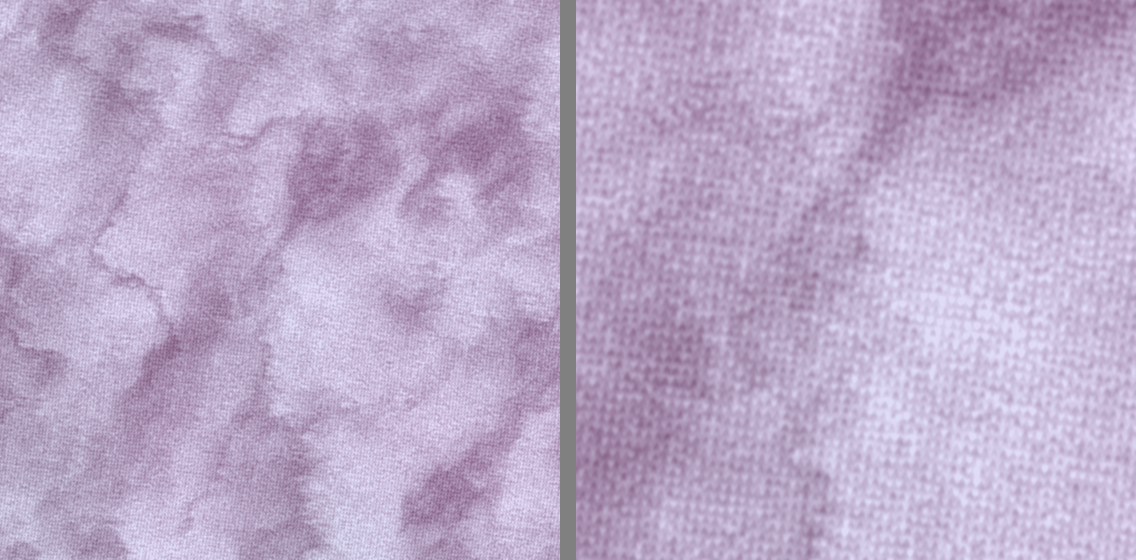
Left, the full canvas; right, a detail of the centre.
This texture is drawn by a three.js fragment shader. Its source:

```glsl
// Lilac tie-dyed jersey: warped noise makes pale pools, ridged noise makes the
// dark dye channels between them, leaning up to the right. Fine fibre streaks
// feather the dye edges, and a faint knit of small stitches covers the cloth.

varying vec2 vUv;

const vec3 DEEP_MAUVE = vec3(0.55, 0.42, 0.56);
const vec3 PALE_LILAC = vec3(0.85, 0.82, 0.93);
const vec3 ROSE_TINT = vec3(0.03, -0.015, 0.005);

const float FOLD_ANGLE = 0.92;              // direction of the dye channels
const float GRAIN_ANGLE = -0.13;            // direction of the knit rows
const vec2 POOL_FREQ = vec2(4.3, 5.4);      // along and across the folds
const vec2 CHANNEL_FREQ = vec2(2.7, 3.9);
const vec2 MOTTLE_FREQ = vec2(13.0, 24.0);  // along and across the rows
const vec2 STREAK_FREQ = vec2(38.0, 90.0);
const vec2 FIBRE_FREQ = vec2(150.0, 200.0);
const vec2 STITCHES = vec2(176.0, 150.0);   // wales and rows per canvas

const float BASE_LEVEL = 0.715;
const float POOL_GAIN = 0.78;
const float CHANNEL_DEPTH = 0.4;
const float CHANNEL_WIDTH = 0.1;
const float WARP = 0.1;
const float FEATHER = 0.02;
const float MOTTLE_GAIN = 0.16;
const float STREAK_GAIN = 0.18;
const float FIBRE_GAIN = 0.44;
const float KNIT_GAIN = 0.1;
const float TAU = 6.2831853;

// Random gradient in [-1, 1] for each lattice cell
vec2 hashGradient(vec2 cell) {
  vec3 h = fract(cell.xyx * vec3(0.1031, 0.1030, 0.0973));
  h += dot(h, h.yzx + 33.33);
  return 2.0 * fract((h.xx + h.yz) * h.zy) - 1.0;
}

float gradientNoise(vec2 p) {
  vec2 cell = floor(p);
  vec2 f = p - cell;
  vec2 u = f * f * f * (f * (f * 6.0 - 15.0) + 10.0);
  vec2 e = vec2(1.0, 0.0);
  float a = dot(hashGradient(cell), f);
  float b = dot(hashGradient(cell + e), f - e);
  float c = dot(hashGradient(cell + e.yx), f - e.yx);
  float d = dot(hashGradient(cell + e.xx), f - e.xx);
  return mix(mix(a, b, u.x), mix(c, d, u.x), u.y);
}

vec2 rotate(vec2 p, float angle) {
  float c = cos(angle);
  float s = sin(angle);
  return vec2(c * p.x + s * p.y, c * p.y - s * p.x);
}

float fbm(vec2 p) {
  float sum = 0.0;
  float gain = 1.0;
  for (int i = 0; i < 5; i++) {
    sum += gain * gradientNoise(p);
    p = rotate(p, 0.6) * 2.03 + 11.7;
    gain *= 0.5;
  }
  return sum;
}

// Dye level: 0 is deep mauve, 1 is pale lilac
float dyeLevel(vec2 p, float feather) {
  vec2 bend = vec2(fbm(p * 3.0 + 31.4), fbm(p * 3.0 + 57.2));
  vec2 fold = rotate(p + WARP * bend + FEATHER * feather, FOLD_ANGLE);

  float pools = fbm(fold * POOL_FREQ + 23.6);
  float ridge = fbm(fold * CHANNEL_FREQ + 71.3) / CHANNEL_WIDTH;
  float strength = smoothstep(-0.25, 0.25, gradientNoise(p * 4.0 + 43.8));
  float channel = exp(-ridge * ridge) * mix(0.3, 1.0, strength);

  float level = BASE_LEVEL + POOL_GAIN * pools - CHANNEL_DEPTH * channel;
  level -= 0.6 * max(level - 0.8, 0.0);     // pools flatten out
  return level + 0.5 * max(0.2 - level, 0.0);
}

// Small V stitches: neighbouring half-wales slant opposite ways
float knit(vec2 grain) {
  vec2 phase = TAU * grain * STITCHES;
  float wale = cos(phase.x);
  float row = cos(phase.y + 1.4 * wale);
  return 0.8 * wale + 0.5 * row;
}

void main() {
  vec2 p = vUv;
  vec2 grain = rotate(p, GRAIN_ANGLE);
  grain += 0.012 * vec2(gradientNoise(p * 2.0 + 5.1), gradientNoise(p * 2.0 + 9.4));

  float mottle = gradientNoise(grain * MOTTLE_FREQ + 47.0);
  float streak = gradientNoise(grain * STREAK_FREQ + 13.0);
  float fibre = gradientNoise(grain * FIBRE_FREQ + 29.0);
  float level = dyeLevel(p, streak + mottle);

  // Cloth detail shows softer towards the top
  float focus = mix(1.0, 0.6, smoothstep(0.35, 1.0, p.y));
  level += MOTTLE_GAIN * mottle + STREAK_GAIN * streak + FIBRE_GAIN * fibre;
  level += KNIT_GAIN * focus * knit(grain);

  vec3 cloth = mix(DEEP_MAUVE, PALE_LILAC, clamp(level, -0.1, 1.1));
  float warmth = gradientNoise(p * 2.5 + 83.0) + 0.35 * (p.x + p.y - 1.0);
  cloth += ROSE_TINT * warmth;
  gl_FragColor = vec4(cloth, 1.0);
}
```
